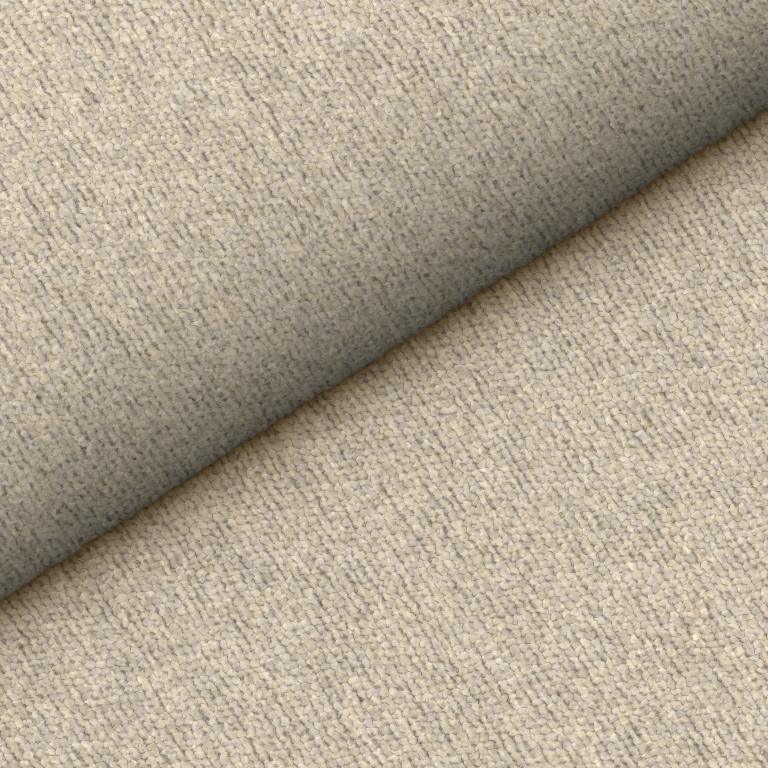
Write a Shadertoy shader that draws this texture.

```glsl
// Beige woven upholstery cloth with a soft diagonal fold lying over a flat layer.
#define EDGE_START vec2(0.0, 0.219)
#define EDGE_DIR vec2(0.842, 0.539)
#define THREADS 86.0
#define STITCHES 92.0
#define FIBRE_SCALE 235.0
#define ROLL_WIDTH 0.14
#define SHADOW_FALLOFF 30.0
#define PIT_DEPTH 0.26
#define CLOTH vec3(0.782, 0.734, 0.657)
#define ROLL_SHADE vec3(0.56, 0.56, 0.575)
#define CAST_SHADE vec3(0.66, 0.72, 0.83)

float hash(vec2 cell) {
    vec3 q = fract(vec3(cell.xyx) * 0.1031);
    q += dot(q, q.yzx + 33.33);
    return fract((q.x + q.y) * q.z);
}

float noise(vec2 p) {
    vec2 cell = floor(p), f = fract(p);
    f = f * f * (3.0 - 2.0 * f);
    return mix(mix(hash(cell), hash(cell + vec2(1, 0)), f.x),
               mix(hash(cell + vec2(0, 1)), hash(cell + vec2(1, 1)), f.x), f.y);
}

vec2 noise2(vec2 p) {
    return vec2(noise(p), noise(p + 43.0)) - 0.5;
}

// Cloth colour; x runs across the threads, y along them.
vec3 weave(vec2 pos, float roll, float seed) {
    vec2 g = pos * vec2(THREADS, STITCHES) + 200.0 + seed;
    g += noise2(pos * 13.0 + seed) * vec2(0.6, 1.2);
    g += noise2(pos * 95.0 + seed) * 0.35;
    vec2 frayed = g + noise2(pos * FIBRE_SCALE + 5.0) * mix(0.45, 0.7, roll);

    // Staggered stitches with small dark pits where they meet
    float column = floor(frayed.x);
    frayed.y += 0.5 * mod(column, 2.0) + 0.3 * hash(vec2(column, seed));
    vec2 id = vec2(column, floor(frayed.y));
    vec2 q = fract(frayed) - 0.5;
    q.y += q.x * 0.35;
    float pit = smoothstep(0.34, 0.7, length(q * vec2(1.0, 0.92)));
    float light = 1.0 - PIT_DEPTH * mix(1.0, 0.6, roll) * (pit - 0.2);
    light += 0.055 * (hash(id + 3.0) - 0.5) - 0.05 * q.x + 0.06 * q.y;

    // Short broken grooves between neighbouring threads
    float seam = floor(g.x + 0.5);
    float streak = noise(vec2(seam * 7.0, g.y * mix(0.5, 0.24, roll)));
    float groove = 1.0 - smoothstep(0.03, 0.34, abs(g.x - seam + 0.25 * (noise(pos * FIBRE_SCALE) - 0.5)));
    groove *= 0.55 + 0.9 * noise(pos * FIBRE_SCALE * 0.65 + 13.0);
    light -= groove * smoothstep(0.35, 0.9, streak) * mix(0.13, 0.21, roll);
    light += 0.02;

    // Fibres, flecks and broad mottling
    light += 0.19 * (noise(pos * FIBRE_SCALE + seed) - 0.5);
    light += 0.09 * (noise(pos * FIBRE_SCALE * 0.55 + 70.0) - 0.5);
    light += 0.035 * (noise(pos * vec2(24.0, 9.0) + seed) - 0.5);
    light += 0.1 * smoothstep(0.78, 0.95, noise(pos * FIBRE_SCALE * 0.75 + 29.0));
    float warmth = noise(g * 1.3 + 31.0) - 0.5;
    return CLOTH * light * (1.0 + warmth * vec3(0.02, -0.005, -0.07));
}

void mainImage(out vec4 fragColor, in vec2 fragCoord) {
    vec2 p = fragCoord / iResolution.y;
    vec2 rel = p - EDGE_START;
    float along = dot(rel, EDGE_DIR);
    float height = dot(rel, vec2(-EDGE_DIR.y, EDGE_DIR.x));

    // Slightly fuzzy fold outline
    height += 0.004 * (noise(vec2(along * 85.0, 2.0)) - 0.5);
    height += 0.003 * (noise(vec2(along * 9.0, 5.0)) - 0.5);

    // Flat layer with a warm contact shadow
    float below = max(-height, 0.0);
    vec3 flatCloth = weave(vec2(along, height), 0.0, 11.0);
    flatCloth *= 1.0 - CAST_SHADE * exp(-below * SHADOW_FALLOFF);
    flatCloth *= 1.0 - 0.06 * exp(-below * 7.0);

    // Rolled layer, its stitches crowding as it turns under
    float above = max(height, 0.0);
    float turn = exp(-pow(above / ROLL_WIDTH, 1.25));
    float surface = above - 0.02 * exp(-above * 25.0);
    vec3 rollCloth = weave(vec2(along, surface), 0.3 + 0.7 * turn, 57.0);
    rollCloth *= 1.02 - ROLL_SHADE * turn * mix(0.95, 1.06, along);
    rollCloth *= 1.0 - 0.25 * exp(-above * 130.0);

    float pixel = 1.0 / iResolution.y;
    float onRoll = smoothstep(-pixel, pixel, height);
    fragColor = vec4(clamp(mix(flatCloth, rollCloth, onRoll), 0.0, 1.0), 1.0);
}
```
